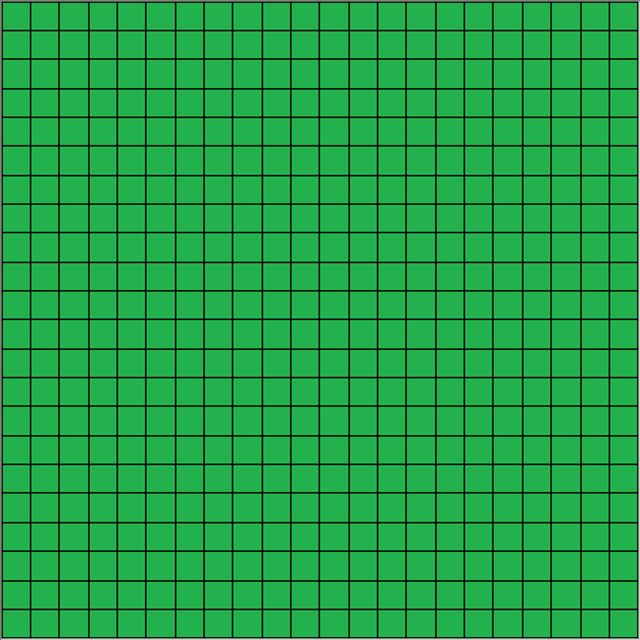
Give the GLSL for this pattern, as a three.js fragment shader.

```glsl
varying vec2 vUv;

// Cubic falloff of a rule one unit thick: dark core, slight bright halo beside it
float softRule(float dist) {
  float d = min(abs(dist), 2.0);
  return d < 1.0 ? (1.5 * d - 2.5) * d * d + 1.0
                 : ((2.5 - 0.5 * d) * d - 4.0) * d + 2.0;
}

// Centre of the nearest rule; snapping to whole units makes cells 20 or 21 wide
vec2 nearestRule(vec2 p) {
  vec2 index = clamp(floor((p - 1.5) / 20.34 + 0.5), 0.0, 22.0);
  return floor(1.21 + 20.34 * index) + 0.5;
}

// Coverage of the one unit strip along an edge
float edgeStrip(vec2 depth) {
  float nearest = min(depth.x, depth.y);
  return nearest < 0.5 ? 1.0 : max(softRule(nearest - 0.5), 0.0);
}

void main() {
  // The canvas spans 450 units, each one rule thick, counted from the top left
  vec2 p = vec2(vUv.x, 1.0 - vUv.y) * 450.0;

  // Widen the falloff, and weaken it, when a pixel exceeds a unit
  vec2 spread = max(fwidth(p), vec2(1.0));
  vec2 offset = (p - nearestRule(p)) / spread;
  vec2 rules = vec2(softRule(offset.x), softRule(offset.y)) / spread;

  // 22 by 22 green cells divided by thin dark rules
  float darkness = 1.0 - (1.0 - rules.x) * (1.0 - rules.y);
  vec3 color = mix(vec3(0.133, 0.694, 0.298), vec3(0.0, 0.01, 0.0), darkness);

  // Sunken outer edge: light at right and bottom, darker at left and top
  color = mix(color, vec3(0.83, 0.81, 0.82), edgeStrip(450.0 - p));
  color = mix(color, vec3(0.53, 0.51, 0.52), edgeStrip(p));

  gl_FragColor = vec4(clamp(color, 0.0, 1.0), 1.0);
}
```
